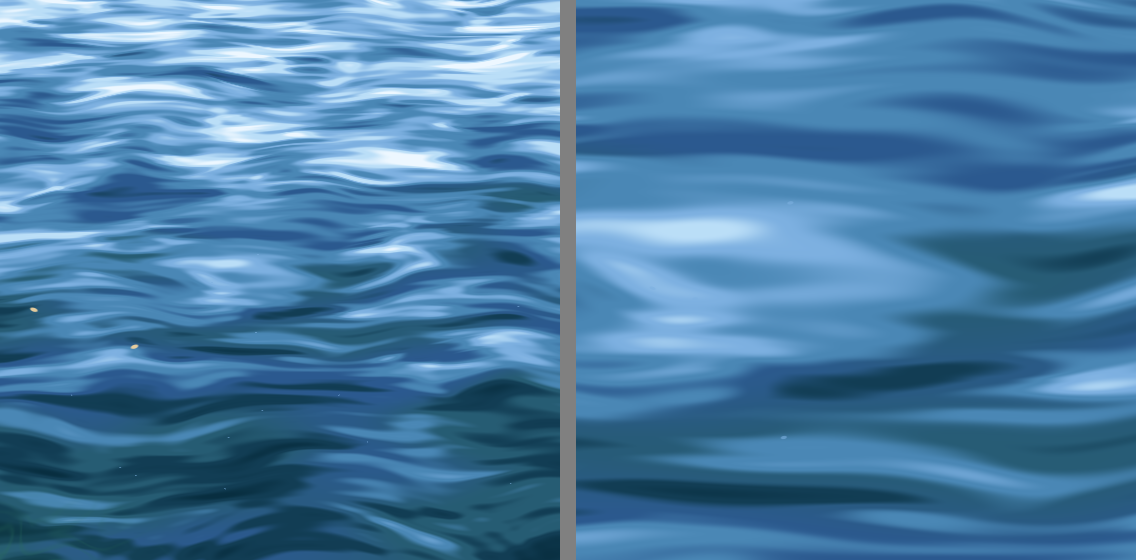
Left, the full canvas; right, a detail of the centre.
A three.js fragment shader for this texture:

```glsl
#define WAVE_ROWS 17.0
#define ROW_CROWDING 14.0
#define WAVE_COLUMNS 3.6
#define WAVE_CONTRAST 0.66
#define CREST_STRENGTH 0.40
#define RIPPLE_STRENGTH 0.06
#define FLECK_COUNT 16

varying vec2 vUv;

const vec3 ABYSS = vec3(0.03, 0.18, 0.25);
const vec3 DEEP  = vec3(0.07, 0.24, 0.33);
const vec3 TEAL  = vec3(0.15, 0.36, 0.45);
const vec3 NAVY  = vec3(0.17, 0.35, 0.56);
const vec3 BLUE  = vec3(0.29, 0.53, 0.71);
const vec3 SKY   = vec3(0.49, 0.69, 0.88);
const vec3 PALE  = vec3(0.73, 0.87, 0.97);
const vec3 GLINT = vec3(0.93, 0.97, 1.0);
const vec3 WEED  = vec3(0.16, 0.42, 0.36);
const vec3 SAND  = vec3(0.93, 0.82, 0.62);

float hash(vec2 p) {
  return fract(sin(dot(p, vec2(127.1, 311.7))) * 43758.5453);
}

vec2 gradientAt(vec2 cell) {
  float angle = 6.2832 * hash(cell);
  return vec2(cos(angle), sin(angle));
}

// Signed gradient noise
float noise(vec2 p) {
  vec2 i = floor(p), f = fract(p);
  vec2 u = f * f * f * (f * (f * 6.0 - 15.0) + 10.0);
  vec2 e = vec2(1.0, 0.0);
  float low  = mix(dot(gradientAt(i), f), dot(gradientAt(i + e), f - e), u.x);
  float high = mix(dot(gradientAt(i + e.yx), f - e.yx),
                   dot(gradientAt(i + 1.0), f - 1.0), u.x);
  return mix(low, high, u.y);
}

// Soft thin line along the zero crossings of the noise
float crest(vec2 p, float width) {
  return 1.0 - smoothstep(0.0, width, abs(noise(p)));
}

// Rows of waves crowd together towards the horizon
vec2 waterPlane(vec2 uv) {
  vec2 p = vec2((uv.x - 0.5) * (WAVE_COLUMNS + 2.0 * uv.y),
                uv.y * (WAVE_ROWS + ROW_CROWDING * uv.y));
  p.y += 1.1 * noise(vec2(p.x * 0.7, p.y * 0.2) + 7.3);
  p.y += 0.4 * noise(vec2(p.x * 1.6, p.y * 0.5) + 31.7);
  p.x += 0.5 * noise(p * vec2(0.6, 0.45) + 53.1);
  return p;
}

float waveTone(vec2 uv, vec2 p) {
  float wave = 0.70 * noise(p * vec2(0.9, 0.8) + 3.7)
             + 0.50 * noise(p * vec2(1.3, 1.5) + 17.2)
             + 0.28 * noise(p * vec2(2.0, 2.9) + 41.9)
             + 0.30 * noise(p * vec2(0.5, 0.25) + 63.4);

  // Bright crests appear in patches and thicken with distance
  float patches = smoothstep(-0.25, 0.35, noise(p * vec2(0.9, 0.5) + 88.6));
  float lines = 0.65 * crest(p * vec2(0.8, 0.7) + 11.4, 0.20)
              + 0.55 * crest(p * vec2(1.1, 1.1) + 23.8, 0.18) * uv.y;
  float crests = CREST_STRENGTH * lines * patches * (0.5 + 0.7 * uv.y);

  // Rings spreading from the near shore
  float radius = length((uv - vec2(0.55, -0.03)) * vec2(1.0, 2.3));
  float rings = sin(radius * 95.0 + 7.0 * noise(uv * vec2(5.0, 8.0)));
  rings *= smoothstep(0.5, 0.3, radius) * smoothstep(0.05, 0.2, radius);

  return 0.14 + 0.58 * uv.y + WAVE_CONTRAST * wave + crests
       + RIPPLE_STRENGTH * rings;
}

vec3 waterColor(float tone, float green) {
  vec3 color = mix(ABYSS, DEEP, smoothstep(-0.15, 0.08, tone));
  color = mix(color, mix(NAVY, TEAL, green), smoothstep(0.10, 0.26, tone));
  color = mix(color, BLUE, smoothstep(0.33, 0.52, tone));
  color = mix(color, SKY, smoothstep(0.54, 0.71, tone));
  color = mix(color, PALE, smoothstep(0.71, 0.86, tone));
  return mix(color, GLINT, smoothstep(0.90, 1.12, tone));
}

// Small floating flecks, a few of them larger and sandy
vec3 addFlecks(vec3 color, vec2 uv) {
  for (int i = 0; i < FLECK_COUNT; i++) {
    float id = float(i);
    vec2 center = vec2(hash(vec2(id, 2.3)), 0.65 * hash(vec2(id, 9.1)));
    float large = step(mod(id, 8.0), 0.5);
    float size = mix(0.0013, 0.0048, large);
    vec2 d = uv - center;
    d.y += 0.5 * d.x * (hash(vec2(id, 5.7)) - 0.5);
    float mask = smoothstep(size * 1.3, size * 0.6, length(d * vec2(0.7, 1.3)));
    color = mix(color, mix(SKY, SAND, large), mask * mix(0.6, 0.95, large));
  }
  return color;
}

void main() {
  vec2 p = waterPlane(vUv);
  float green = smoothstep(-0.25, 0.25, noise(p * vec2(0.5, 0.3) + 71.5)
              + 0.30 - 0.9 * vUv.y);
  vec3 color = waterColor(waveTone(vUv, p), green);

  // Weedy bottom showing through the near left corner
  float shallow = smoothstep(0.4, 0.0, length(vUv * vec2(1.0, 2.4)));
  float weed = crest(vUv * vec2(11.0, 22.0) + 2.0 * noise(vUv * 9.0), 0.2);
  color = mix(color, WEED, shallow * (0.2 + 0.25 * weed));

  gl_FragColor = vec4(addFlecks(color, vUv), 1.0);
}
```
